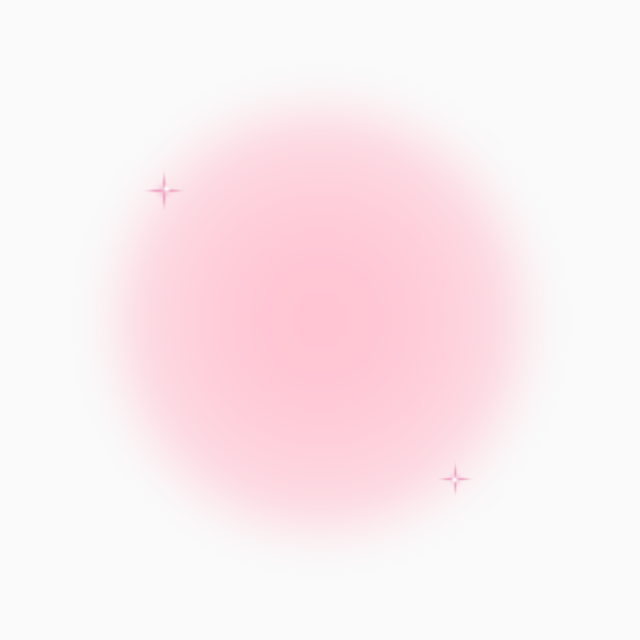
Reproduce this background procedurally as a WebGL 1 fragment shader.

```glsl
precision highp float;
// Soft pink radial glow on an off-white ground with two small four-point sparkles.

uniform vec2 u_resolution;

const vec3 GROUND = vec3(0.98, 0.98, 0.98);
const vec3 GLOW_PINK = vec3(1.0, 0.772, 0.828);
const vec3 SPARKLE_PINK = vec3(0.92, 0.6, 0.73);

// Slow falloff in the middle, feathered towards the rim.
float glowAmount(vec2 p, vec2 center) {
    vec2 offset = (p - center) * vec2(1.015, 0.985);
    float r = length(offset);
    float body = max(1.0 - 5.4 * r * r, 0.0);
    return body * (1.0 - smoothstep(0.265, 0.415, r));
}

// One tapered bar, fading out at both ends along its x axis.
float ray(vec2 p, float reach) {
    float taper = clamp(1.0 - abs(p.x) / reach, 0.0, 1.0);
    float width = reach * mix(0.035, 0.095, taper);
    float across = p.y / width;
    return exp(-across * across) * smoothstep(0.0, 0.75, taper);
}

float spot(vec2 p, float radius) {
    return exp(-dot(p, p) / (radius * radius));
}

// Crossed rays, a faint pink core and a white glint.
vec3 addSparkle(vec3 color, vec2 p, float reach, vec2 glintOffset) {
    float rays = max(ray(p, reach), ray(p.yx, reach));
    float core = 0.75 * spot(p, reach * 0.24);
    color = mix(color, SPARKLE_PINK, 0.85 * max(rays, core));
    return mix(color, vec3(1.0), 0.95 * spot(p - glintOffset, reach * 0.14));
}

void main() {
    // Square canvas units, centred on the shorter side.
    float side = min(u_resolution.x, u_resolution.y);
    vec2 p = (gl_FragCoord.xy - 0.5 * u_resolution) / side + 0.5;

    vec3 color = mix(GROUND, GLOW_PINK, glowAmount(p, vec2(0.501, 0.5)));
    color = addSparkle(color, p - vec2(0.2565, 0.702), 0.035, vec2(0.004, 0.003));
    color = addSparkle(color, p - vec2(0.7115, 0.2515), 0.03, vec2(-0.001, -0.001));

    gl_FragColor = vec4(color, 1.0);
}
```
